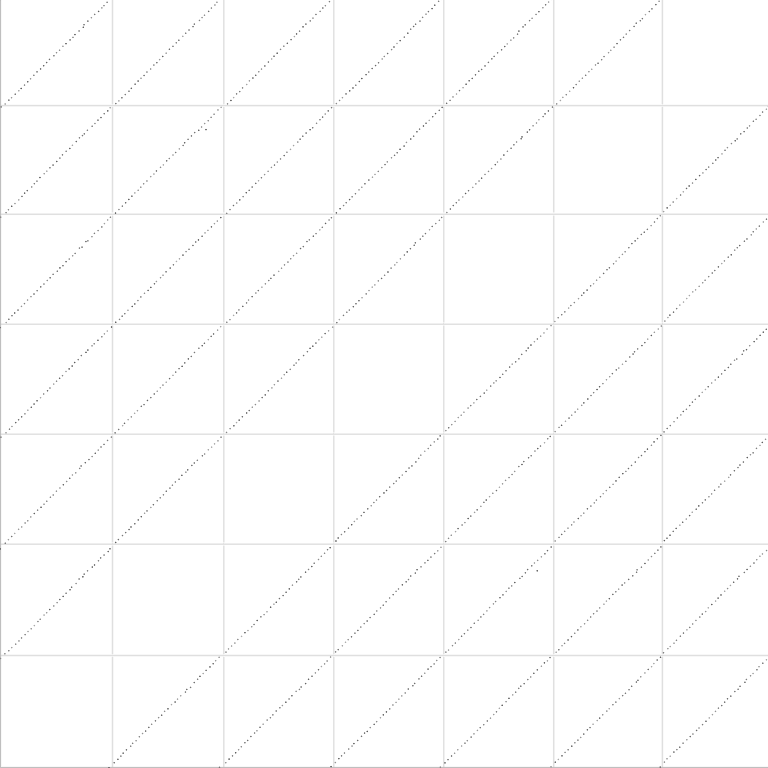
A three.js fragment shader for this pattern:

```glsl
// Seven by seven grid of panels with dotted rising diagonals, blank where column equals row.
varying vec2 vUv;

const float CELLS = 7.0;
const float PITCH = 0.1432;          // panel size
const float ORIGIN = 0.0033;         // corner of the first panel
const float NUDGE = 0.0017;          // offset of the middle grid lines
const float SOFT = 0.0014;           // width of the smoothed edge
const float LINE_WIDTH = 0.0019;
const float BORDER_WIDTH = 0.0014;
const float GAP_NEAR = 0.0010;       // small break in the uprights at each crossing
const float GAP_FAR = 0.0024;
const float DOT_COUNT = 34.0;
const float DOT_RADIUS = 0.0010;
const float DOT_START = 0.022;       // along the diagonal, in panel units
const float DOT_END = 0.978;
const float DROP = 0.006;            // offset of the diagonal towards the blank panels
const float SLIDE = 0.35;            // dot jitter along the diagonal, in dot steps
const float BEND = 0.0015;           // slow sway of the diagonal, in panel units
const float SCATTER = 0.005;         // dot jitter across the diagonal
const float ROUGH_CENTER = 0.73;     // where the diagonal grows ragged and darker
const float ROUGH_WIDTH = 0.13;
const float FAINT_INK = 0.5;         // weakest dot
const vec2 STRAY_CELL_A = vec2(1.0, 5.0);
const vec2 STRAY_CELL_B = vec2(4.0, 1.0);
const vec2 STRAY_POS = vec2(0.85, 0.77);
const vec3 PAPER = vec3(1.0);
const vec3 GRID_COLOR = vec3(0.875);
const vec3 BORDER_COLOR = vec3(0.74);
const vec3 DOT_COLOR = vec3(0.36);

float hash(vec3 p) {
  p = fract(p * vec3(0.1031, 0.1030, 0.0973));
  p += dot(p, p.yzx + 33.33);
  return fract((p.x + p.y) * p.z);
}

// Canvas position of the grid lines with the given indices.
vec2 gridLine(vec2 index) {
  return ORIGIN + PITCH * index + NUDGE * step(1.5, index) * step(index, vec2(5.5));
}

// Share of a soft pixel covered by a band of the given width.
float band(float dist, float width) {
  float inner = max(dist - 0.5 * SOFT, -0.5 * width);
  float outer = min(dist + 0.5 * SOFT, 0.5 * width);
  return clamp((outer - inner) / SOFT, 0.0, 1.0);
}

float dotMask(vec2 offset) {
  float d = length(offset) * PITCH;
  return 1.0 - smoothstep(DOT_RADIUS - 0.5 * SOFT, DOT_RADIUS + 0.5 * SOFT, d);
}

// Jittered dots of uneven strength along the panel diagonal.
float diagonalDots(vec2 local, vec2 cell) {
  float stepSize = (DOT_END - DOT_START) / (DOT_COUNT - 1.0);
  float nearest = floor((0.5 * (local.x + local.y) - DOT_START) / stepSize + 0.5);
  float phase = 6.2832 * hash(vec3(cell, 71.0));
  float drop = DROP * sign(cell.y - cell.x);
  float mask = 0.0;
  for (int k = -1; k <= 1; k++) {
    float i = nearest + float(k);
    if (i < 0.0 || i > DOT_COUNT - 1.0) continue;
    float along = DOT_START + i * stepSize;
    float rough = 1.0 - smoothstep(0.0, ROUGH_WIDTH, abs(along - ROUGH_CENTER));
    along += (hash(vec3(cell, i + 3.0)) - 0.5) * SLIDE * (1.0 + rough) * stepSize;
    float across = drop + BEND * sin(along * 7.0 + phase);
    across += SCATTER * (1.0 + rough) * (hash(vec3(cell, i + 113.0)) - 0.5);
    float strength = mix(FAINT_INK, 1.0, max(hash(vec3(cell, i + 211.0)), 0.7 * rough));
    vec2 center = vec2(along + across, along - across);
    mask = max(mask, strength * dotMask(local - center));
  }
  return mask;
}

void main() {
  // Panel under this point, with its uneven grid lines
  vec2 lineIndex = floor((vUv - ORIGIN) / PITCH + 0.5);
  vec2 cell = lineIndex - 1.0 + step(gridLine(lineIndex), vUv);
  vec2 local = (vUv - gridLine(cell)) / PITCH;

  // Inner grid lines
  vec2 lineDist = abs(vUv - gridLine(clamp(lineIndex, 1.0, CELLS - 1.0)));
  float upright = band(lineDist.x, LINE_WIDTH);
  float level = band(lineDist.y, LINE_WIDTH);
  float inGap = step(GAP_NEAR, lineDist.y) * step(lineDist.y, GAP_FAR);
  upright *= 1.0 - 0.5 * inGap;
  vec3 color = mix(PAPER, GRID_COLOR, max(upright, level));

  // Darker left and bottom border
  vec2 edge = abs(vUv - 0.5 * BORDER_WIDTH);
  float border = max(band(edge.x, BORDER_WIDTH), band(edge.y, BORDER_WIDTH));
  color = mix(color, BORDER_COLOR, border);

  // Dotted diagonals and the two stray dots
  float ink = 0.0;
  if (abs(cell.x - cell.y) > 0.5) ink = diagonalDots(local, cell);
  float strayDist = min(distance(cell, STRAY_CELL_A), distance(cell, STRAY_CELL_B));
  if (strayDist < 0.5) ink = max(ink, dotMask(local - STRAY_POS));
  color = mix(color, DOT_COLOR, ink);

  gl_FragColor = vec4(color, 1.0);
}
```
